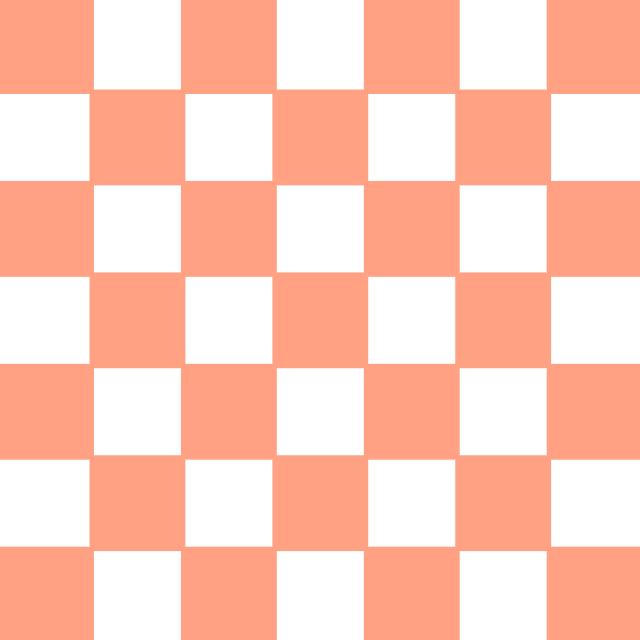
A Shadertoy shader for this pattern:

```glsl
// A seven by seven checkerboard of salmon squares on white.
// Each salmon square carries an outline of its own colour, so it overlaps its
// neighbours; each white cell is an inset box, left open at the canvas border.

const float CELLS = 7.0;                        // cells across and down
const float OUTLINE = 0.0242;                   // overlap into white, in cells
const vec2 GRID_SHIFT = vec2(0.0005, -0.0005);  // board offset, in canvas widths
const float BEYOND = 1.0;                       // how far border cells run past the canvas
const vec3 SALMON = vec3(1.0, 0.63, 0.51);
const vec3 WHITE = vec3(1.0);

// Signed distance to an axis-aligned box, negative inside
float boxDistance(vec2 p, vec2 lower, vec2 upper) {
    vec2 d = max(lower - p, p - upper);
    return length(max(d, 0.0)) + min(max(d.x, d.y), 0.0);
}

void mainImage(out vec4 fragColor, in vec2 fragCoord) {
    // Board coordinates, one unit per cell
    vec2 board = (fragCoord / iResolution.xy - GRID_SHIFT) * CELLS;
    float pixel = CELLS / min(iResolution.x, iResolution.y);
    vec2 cell = clamp(floor(board), 0.0, CELLS - 1.0);

    // White box: inset by the outline, except where there is no neighbour
    vec2 atStart = 1.0 - step(0.5, cell);
    vec2 atEnd = step(CELLS - 1.5, cell);
    vec2 lower = cell + mix(vec2(OUTLINE), vec2(-BEYOND), atStart);
    vec2 upper = cell + 1.0 + mix(vec2(-OUTLINE), vec2(BEYOND), atEnd);

    // Odd cells are white, with a one-pixel smoothed edge
    float isWhite = mod(cell.x + cell.y, 2.0);
    float coverage = clamp(0.5 - boxDistance(board, lower, upper) / pixel, 0.0, 1.0);

    fragColor = vec4(mix(SALMON, WHITE, isWhite * coverage), 1.0);
}
```
